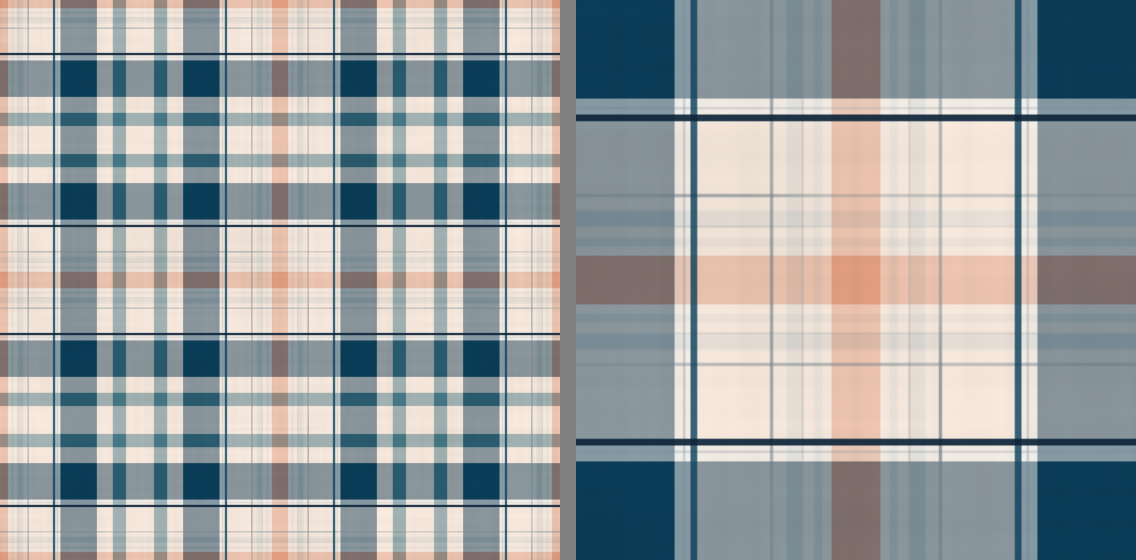
Left, the full canvas; right, a detail of the centre.
Write a Shadertoy shader that draws this pattern.

```glsl
// Woven plaid: one mirrored stripe sequence serves as both warp and weft.
// The two yarn colours are averaged where they cross, then fine pinstripes
// and soft thread streaks are laid over. Repeats twice each way and tiles.

const float REPEATS = 2.0;
const float BLEND_POWER = 1.15;

const vec3 CREAM = vec3(0.950, 0.895, 0.850);
const vec3 WHITE = vec3(0.930, 0.930, 0.920);
const vec3 PALE  = vec3(0.800, 0.800, 0.785);
const vec3 PEACH = vec3(0.870, 0.610, 0.490);
const vec3 NAVY  = vec3(0.040, 0.235, 0.340);
const vec3 TEAL  = vec3(0.270, 0.460, 0.510);
const vec3 SLATE = vec3(0.420, 0.490, 0.530);
const vec3 INK   = vec3(0.050, 0.140, 0.220);

float hash(vec2 p) {
    vec3 q = fract(vec3(p.xyx) * 0.1031);
    q += dot(q, q.yzx + 33.33);
    return fract((q.x + q.y) * q.z);
}

// Value noise whose lattice wraps after the given number of cells
float wrapNoise(vec2 uv, vec2 cells) {
    vec2 p = uv * cells;
    vec2 i = floor(p);
    vec2 f = fract(p);
    f = f * f * (3.0 - 2.0 * f);
    float a = hash(mod(i, cells));
    float b = hash(mod(i + vec2(1.0, 0.0), cells));
    float c = hash(mod(i + vec2(0.0, 1.0), cells));
    float d = hash(mod(i + vec2(1.0, 1.0), cells));
    return mix(mix(a, b, f.x), mix(c, d, f.x), f.y);
}

// Coverage of a stripe between two distances, with softened edges
float stripe(float d, float from, float to, float soft) {
    return smoothstep(from - soft, from + soft, d)
         * (1.0 - smoothstep(to - soft, to + soft, d));
}

// Distance from the peach axis of the repeat, 0 to 0.5
float mirrorDistance(float t) {
    return abs(fract(t + 0.5) - 0.5);
}

// Stripe sequence from the peach axis outwards
vec3 yarn(float d, float soft) {
    vec3 c = CREAM;
    c = mix(c, PEACH, stripe(d, -0.1, 0.029, soft));
    c = mix(c, PALE, 0.55 * stripe(d, 0.040, 0.050, soft * 1.5));
    c = mix(c, PALE, 0.80 * stripe(d, 0.064, 0.083, soft * 2.0));
    c = mix(c, WHITE, stripe(d, 0.188, 0.216, soft));
    c = mix(c, NAVY, stripe(d, 0.216, 0.346, soft));
    c = mix(c, TEAL, stripe(d, 0.403, 0.450, soft));
    return c;
}

// Power mean of two crossing yarns
vec3 crossYarns(vec3 a, vec3 b) {
    vec3 k = vec3(BLEND_POWER);
    return pow(0.5 * (pow(a, k) + pow(b, k)), 1.0 / k);
}

// Faint slate threads either side of the axis
vec3 slateLines(vec3 c, float d, float strength, float soft) {
    float cover = stripe(d, 0.0985, 0.1025, soft)
                + 0.35 * stripe(d, 0.062, 0.065, soft)
                + 0.45 * stripe(d, 0.203, 0.206, soft);
    return mix(c, SLATE, cover * strength);
}

// Dark line bounding the pale panel
vec3 borderLine(vec3 c, vec3 ink, float d, float strength, float soft) {
    return mix(c, ink, strength * stripe(d, 0.189, 0.197, soft));
}

void mainImage(out vec4 fragColor, in vec2 fragCoord) {
    vec2 uv = fragCoord / iResolution.xy;
    float soft = 0.6 * REPEATS / min(iResolution.x, iResolution.y) + 0.0006;
    float dx = mirrorDistance(uv.x * REPEATS);
    float dy = mirrorDistance(uv.y * REPEATS);

    // Woven ground
    vec3 color = crossYarns(yarn(dx, soft), yarn(dy, soft));

    // Pinstripes fade unevenly along their length
    float fadeX = 0.40 + 0.35 * wrapNoise(uv, vec2(24.0, 14.0));
    float fadeY = 0.25 + 0.35 * wrapNoise(uv.yx, vec2(24.0, 14.0));
    color = slateLines(color, dx, fadeX, soft);
    color = slateLines(color, dy, fadeY, soft);
    color = borderLine(color, NAVY, dx, 0.80, soft);
    color = borderLine(color, INK, dy, 0.92, soft);

    // Long thread streaks and slow tonal drift
    float warp = wrapNoise(uv, vec2(150.0, 6.0)) - 0.5;
    float weft = wrapNoise(uv, vec2(6.0, 150.0)) - 0.5;
    float drift = wrapNoise(uv, vec2(9.0, 9.0)) - 0.5;
    color *= 1.0 + 0.025 * (warp + weft) + 0.03 * drift;

    fragColor = vec4(clamp(color, 0.0, 1.0), 1.0);
}
```
